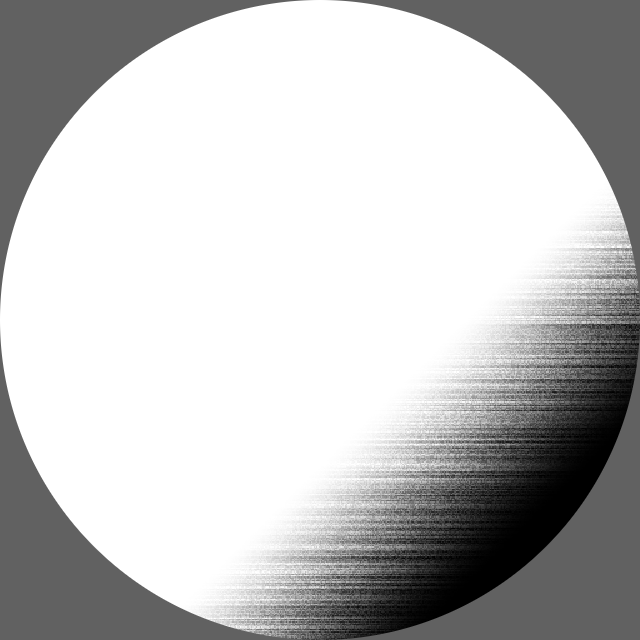
This texture map is drawn by a Shadertoy shader. Its source:

```glsl
// A white disc on grey, shaded to black at lower right through brushed horizontal streaks.

const vec3 BACKDROP = vec3(0.38);
const vec3 LIT = vec3(1.0);
const vec3 SHADOW = vec3(0.0);

float hash(vec2 p) {
    vec3 q = fract(p.xyx * vec3(0.1031, 0.1030, 0.0973));
    q += dot(q, q.yzx + 33.33);
    return fract((q.x + q.y) * q.z);
}

// Signed noise: smooth along x, independent from row to row
float streak(vec2 uv, float rows, float stretch) {
    float row = floor(uv.y * rows);
    float x = uv.x * stretch + hash(vec2(row, 7.0));
    float cell = floor(x);
    float blend = smoothstep(0.0, 1.0, x - cell);
    return 2.0 * mix(hash(vec2(cell, row)), hash(vec2(cell + 1.0, row)), blend) - 1.0;
}

// Signed fine speckle
float grain(vec2 uv, float cells) {
    return 2.0 * hash(floor(uv * cells) + 19.0) - 1.0;
}

// Brightness falling along the diagonal from the start to the end distance
float falloff(vec2 uv, float start, float end) {
    return 1.0 - smoothstep(start, end, uv.x - uv.y + 1.0);
}

float discMask(vec2 uv, vec2 center, float radius, float pixel) {
    return clamp(0.5 + (radius - length(uv - center)) / pixel, 0.0, 1.0);
}

void mainImage(out vec4 fragColor, in vec2 fragCoord) {
    vec2 uv = fragCoord / iResolution.xy;
    float pixel = 1.0 / iResolution.y;

    // Diagonal shading, roughened most in its middle tones
    float light = falloff(uv, 1.22, 1.65);
    float brushed = 0.17 * streak(uv, 512.0, 1.5) + 0.08 * streak(uv, 170.0, 2.0);
    float rough = brushed + 0.13 * grain(uv, 512.0);
    float midtone = 4.0 * light * (1.0 - light);
    light = clamp(light + rough * midtone, 0.0, 1.0);

    // Disc over the flat backdrop
    vec3 disc = mix(SHADOW, LIT, light);
    vec3 color = mix(BACKDROP, disc, discMask(uv, vec2(0.5), 0.5, pixel));
    fragColor = vec4(color, 1.0);
}
```
